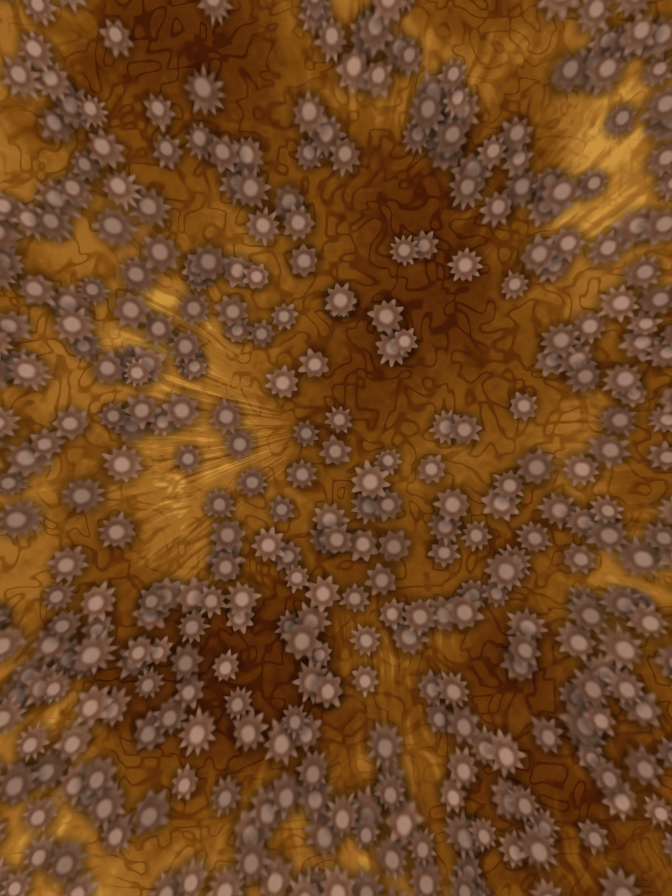
Reproduce this texture procedurally as a WebGL 1 fragment shader.

```glsl
precision highp float;

uniform vec2 u_resolution;

// Ground colours, from crevice to lit fibre
const vec3 UMBER = vec3(0.27, 0.10, 0.02);
const vec3 BROWN = vec3(0.37, 0.18, 0.03);
const vec3 OCHRE = vec3(0.48, 0.28, 0.06);
const vec3 AMBER = vec3(0.62, 0.40, 0.14);
const vec3 GLOW = vec3(0.79, 0.57, 0.24);

// Polyp colours
const vec3 SKIN_DARK = vec3(0.38, 0.24, 0.17);
const vec3 SKIN = vec3(0.49, 0.355, 0.28);
const vec3 SKIN_PALE = vec3(0.66, 0.53, 0.46);

// Layout, in widths of the canvas
const vec2 VIEW_CENTRE = vec2(0.5, 0.70);
const float CELL = 0.058;
const float RADIUS_MIN = 0.021;
const float RADIUS_MAX = 0.030;
const float DENSITY = 0.43;
const float GRAIN_SCALE = 62.0;
const float FIBRE_SCALE = 42.0;
const float TAU = 6.2831853;

float hash(vec2 p) {
  vec3 q = fract(p.xyx * 0.1031);
  q += dot(q, q.yzx + 33.33);
  return fract((q.x + q.y) * q.z);
}

float noise(vec2 p) {
  vec2 i = floor(p);
  vec2 f = fract(p);
  f = f * f * (3.0 - 2.0 * f);
  float low = mix(hash(i), hash(i + vec2(1.0, 0.0)), f.x);
  float high = mix(hash(i + vec2(0.0, 1.0)), hash(i + 1.0), f.x);
  return mix(low, high, f.y);
}

float fbm(vec2 p) {
  float sum = 0.0;
  float amplitude = 0.533;
  for (int i = 0; i < 4; i++) {
    sum += amplitude * noise(p);
    p = mat2(1.6, 1.2, -1.2, 1.6) * p + 7.3;
    amplitude *= 0.5;
  }
  return sum;
}

// Pebbled brown tissue, with amber fibres towards the rim
vec3 ground(vec2 p) {
  vec2 ray = p - VIEW_CENTRE;
  float dist = length(ray);
  float warp = fbm(p * 6.0 + 11.0);
  float broad = fbm(p * 3.2 + 40.0);

  vec2 bend = vec2(noise(p * 25.0), noise(p * 25.0 + 50.0));
  float groove = abs(noise(p * GRAIN_SCALE + bend * 2.0) - 0.5);
  float grain = smoothstep(0.0, 0.2, groove) * 0.6 + 0.5 * fbm(p * 95.0);

  vec2 along = ray / max(dist, 0.001) * FIBRE_SCALE;
  float fibre = noise(along + warp * 9.0 + dist * 4.0);
  fibre = 0.65 * fibre + 0.35 * noise(along * 2.3 + warp * 16.0 + dist * 9.0);

  float lit = smoothstep(0.48, 0.80, fbm(p * 3.6 + 90.0) + 0.42 * (dist - 0.28));
  float tone = 0.40 + 1.15 * (broad - 0.5);
  tone += mix(0.38, 0.16, lit) * (grain - 0.62);
  tone += lit * (0.22 + 0.85 * (fibre - 0.3));
  tone -= 0.10 * exp(-dist * dist * 9.0);

  vec3 col = mix(UMBER, BROWN, smoothstep(0.08, 0.34, tone));
  col = mix(col, OCHRE, smoothstep(0.32, 0.60, tone));
  col = mix(col, AMBER, smoothstep(0.58, 0.86, tone));
  return mix(col, GLOW, smoothstep(0.88, 1.25, tone));
}

// One flower-like polyp: toothed rim, dark groove and pale knob
vec3 addPolyp(vec3 col, vec2 offset, vec2 id, vec2 centre) {
  vec2 view = centre - VIEW_CENTRE;
  float tilt = smoothstep(0.18, 0.62, length(view));
  vec2 outward = normalize(view + 0.12 * (vec2(hash(id + 3.1), hash(id + 5.7)) - 0.5));
  float radius = mix(RADIUS_MIN, RADIUS_MAX, hash(id + 8.3));
  vec2 q = vec2(dot(offset, outward), dot(offset, vec2(-outward.y, outward.x)));
  q.x /= 1.0 + 0.38 * tilt;
  q /= radius;
  float r = length(q);
  if (r > 1.4) return col;

  float teeth = floor(8.0 + 5.0 * hash(id + 12.9));
  float turn = atan(q.y, q.x) / TAU * teeth + teeth;
  float tooth = mod(floor(turn + 0.5), teeth);
  float wave = 0.5 + 0.5 * cos(turn * TAU);
  float reach = hash(id + tooth * 1.7 + 20.0);
  float rim = 0.69 + wave * (0.12 + 0.24 * reach);
  rim += 0.14 * (noise(q * 2.0 + id * 3.0) - 0.5);
  float soft = 0.08 + 0.08 * tilt;

  float body = 1.0 - smoothstep(rim - soft, rim + soft, r);
  float knobDist = length(q - vec2(0.18 * tilt, 0.0));
  float knob = 1.0 - smoothstep(0.24, 0.46, knobDist);
  float groove = smoothstep(0.34, 0.48, knobDist) * (1.0 - smoothstep(0.50, 0.70, knobDist));
  float tip = wave * wave * smoothstep(0.58, 0.82, r);

  vec3 skin = mix(SKIN_DARK, SKIN, 0.25 + 0.85 * noise(q * 4.5 + id * 9.0));
  skin = mix(skin, SKIN_DARK, 0.55 * groove);
  skin = mix(skin, SKIN_PALE, 0.80 * knob + 0.45 * tip * reach);
  skin *= 0.88 + 0.22 * hash(id + 31.0);

  col *= 1.0 - 0.30 * (1.0 - smoothstep(0.75, 1.4, r));
  return mix(col, skin, body * 0.96);
}

// A jittered grid of polyps, thinner towards the top and in patches
vec3 addColony(vec3 col, vec2 p, float seed) {
  vec2 shift = vec2(seed * 0.37, seed * 0.61);
  vec2 home = floor(p / CELL + shift);
  for (int y = -1; y <= 1; y++) {
    for (int x = -1; x <= 1; x++) {
      vec2 cell = home + vec2(float(x), float(y));
      vec2 id = cell + seed * 57.0 + 100.0;
      vec2 jitter = 0.1 + 0.8 * vec2(hash(id), hash(id + 71.0));
      vec2 centre = (cell + jitter - shift) * CELL;
      float chance = DENSITY - 0.20 * smoothstep(0.75, 1.25, centre.y);
      chance += 0.75 * (noise(centre * 5.5 + 17.0) - 0.5);
      if (hash(id + 43.0) < chance) col = addPolyp(col, p - centre, id, centre);
    }
  }
  return col;
}

void main() {
  vec2 p = gl_FragCoord.xy / u_resolution.x;
  vec3 col = ground(p);
  col = addColony(col, p, 1.0);
  col = addColony(col, p, 2.0);
  gl_FragColor = vec4(col, 1.0);
}
```
